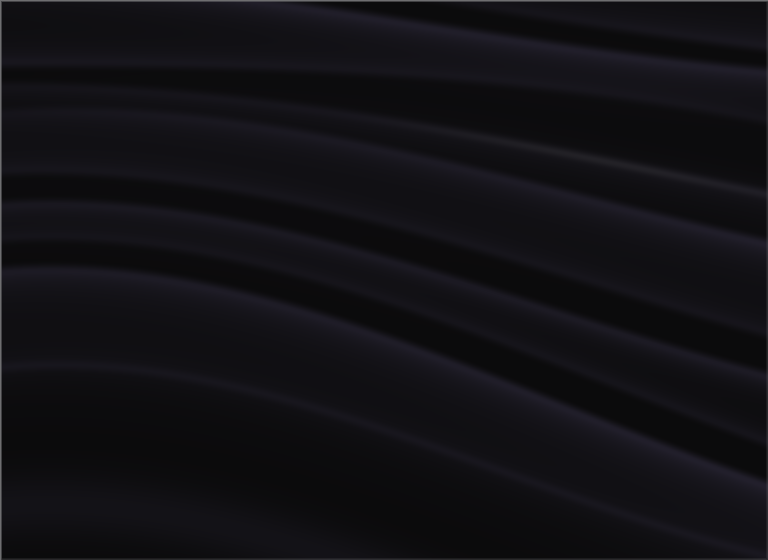
Give the GLSL for this texture, as a Shadertoy shader.

```glsl
// Dark satin drapery: soft violet folds sweeping down to the right, in a hairline frame.

// Cubic through four heights at x = 0, 1/3, 2/3 and 1.
float curveHeight(float x, vec4 h) {
    float t = 3.0 * x;
    float a = t - 1.0, b = t - 2.0, c = t - 3.0;
    return dot(h, vec4(-a * b * c / 6.0, t * b * c / 2.0, -t * a * c / 2.0, t * a * b / 6.0));
}

// Sheen with a soft rim on the curve and a broad body fading on one side.
// side: 1 fades downward, -1 fades upward; strength runs from left to right.
float fold(vec2 p, vec4 heights, float side, float reach, vec2 strength) {
    float d = side * (p.y - curveHeight(p.x, heights));
    float edge = smoothstep(-0.016, 0.008, d);
    float inside = max(d, 0.0);
    float fade = 0.6 * exp(-inside / reach) + 0.4 * exp(-inside / 0.016);
    return edge * fade * mix(strength.x, strength.y, p.x);
}

// Wide round glow along a curve.
float softGlow(vec2 p, vec4 heights, float width) {
    float d = (p.y - curveHeight(p.x, heights)) / width;
    return exp(-d * d);
}

void mainImage(out vec4 fragColor, in vec2 fragCoord) {
    vec2 uv = fragCoord / iResolution.xy;
    vec2 p = vec2(uv.x, 1.0 - uv.y); // height measured downward

    // Upper folds
    float sheen = fold(p, vec4(-0.15, -0.06, 0.020, 0.085), -1.0, 0.080, vec2(0.10, 0.55));
    sheen += fold(p, vec4(-0.045, 0.0, 0.070, 0.128), 1.0, 0.045, vec2(0.85, 0.85));
    sheen += fold(p, vec4(0.114, 0.119, 0.148, 0.216), -1.0, 0.045, vec2(0.52, 0.32));
    vec4 silkLine = vec4(0.153, 0.182, 0.254, 0.346);
    sheen += fold(p, silkLine, 1.0, 0.050, vec2(0.36, 0.48));
    sheen += fold(p, silkLine, -1.0, 0.035, vec2(0.0, 0.24));
    sheen += fold(p, vec4(0.202, 0.225, 0.321, 0.434), 1.0, 0.055, vec2(0.28, 0.84));

    // Middle folds, parted by black troughs
    sheen += fold(p, vec4(0.307, 0.345, 0.461, 0.596), -1.0, 0.055, vec2(0.42, 0.42));
    sheen += fold(p, vec4(0.366, 0.405, 0.532, 0.671), 1.0, 0.030, vec2(0.54, 0.76));
    sheen += fold(p, vec4(0.427, 0.470, 0.616, 0.791), -1.0, 0.030, vec2(0.36, 0.44));

    // Broad lower folds
    sheen += fold(p, vec4(0.484, 0.532, 0.689, 0.866), 1.0, 0.070, vec2(0.68, 0.92));
    vec4 lowerCrease = vec4(0.657, 0.700, 0.848, 0.993);
    sheen += fold(p, lowerCrease, -1.0, 0.070, vec2(0.30, 0.26));
    sheen += fold(p, lowerCrease, 1.0, 0.060, vec2(0.22, 0.28));
    sheen += 0.28 * softGlow(p, vec4(0.905, 0.955, 1.120, 1.320), 0.055);

    vec3 color = vec3(0.042, 0.041, 0.044) + vec3(0.118, 0.106, 0.164) * sheen;

    // Pale highlight along one crease
    float lineSpan = smoothstep(0.40, 0.80, p.x) * (1.0 - 0.5 * smoothstep(0.8, 1.0, p.x));
    color += vec3(0.036, 0.038, 0.026) * softGlow(p, silkLine + 0.002, 0.008) * lineSpan;

    // Grey hairline frame, brighter at the left and top
    float aspect = iResolution.x / iResolution.y;
    float brightSides = 1.0 - smoothstep(0.0015, 0.004, min(uv.x * aspect, p.y));
    float dimSides = 1.0 - smoothstep(0.0015, 0.004, min((1.0 - uv.x) * aspect, uv.y));
    color = mix(color, vec3(0.43, 0.43, 0.44), max(brightSides, 0.3 * dimSides));

    fragColor = vec4(color, 1.0);
}
```
